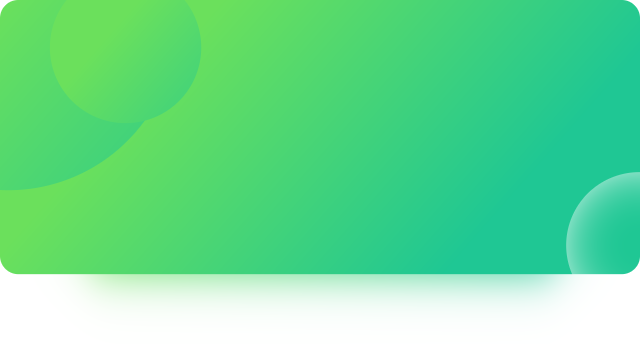
This background is drawn by a Shadertoy shader. Its source:

```glsl
#define LIME vec3(0.42, 0.88, 0.36)
#define TEAL vec3(0.12, 0.78, 0.58)
#define GRADIENT_DIR vec2(0.75, 0.66)
#define CARD_BOTTOM 0.797
#define CARD_RADIUS 0.053
#define SHADOW_BLUR 0.060
#define SHADOW_OPACITY 0.75
#define RIM_OPACITY 0.42

// Lime to teal along the shared diagonal, between two distances
vec3 diagonalGradient(vec2 p, float start, float end) {
    float t = (dot(p, GRADIENT_DIR) - start) / (end - start);
    return mix(LIME, TEAL, clamp(t, 0.0, 1.0));
}

float roundedBoxDistance(vec2 p, vec2 halfSize, float radius) {
    vec2 q = abs(p) - halfSize + radius;
    return length(max(q, 0.0)) + min(max(q.x, q.y), 0.0) - radius;
}

// Antialiased coverage of a signed distance
float coverage(float d) {
    return clamp(0.5 - d * iResolution.y, 0.0, 1.0);
}

// Logistic approximation of a Gaussian-blurred edge
float blurredEdge(float d) {
    return 1.0 / (1.0 + exp(1.702 * d / SHADOW_BLUR));
}

void mainImage(out vec4 fragColor, in vec2 fragCoord) {
    // Canvas-height units, measured down from the top left
    float aspect = iResolution.x / iResolution.y;
    vec2 p = fragCoord / iResolution.y;
    p.y = 1.0 - p.y;

    // Soft coloured shadow below the card
    float shadowLeft = 0.266;
    float shadowRight = aspect - 0.249;
    float shadow = blurredEdge(shadowLeft - p.x) * blurredEdge(p.x - shadowRight)
                 * blurredEdge(p.y - 0.812);
    float along = clamp((p.x - shadowLeft) / (shadowRight - shadowLeft), 0.0, 1.0);
    vec3 color = mix(vec3(1.0), mix(LIME, TEAL, along), SHADOW_OPACITY * shadow);

    // Card face
    vec3 card = diagonalGradient(p, 0.483, 1.498);

    // Large disc, then the small disc over it
    float largeDisc = length(p - vec2(0.024, 0.063)) - 0.490;
    card = mix(card, diagonalGradient(p, 0.0, 1.04), coverage(largeDisc));
    float smallDisc = length(p - vec2(0.365, 0.138)) - 0.220;
    card = mix(card, diagonalGradient(p, 0.302, 0.906), coverage(smallDisc));

    // Corner disc with a white inner glow
    float bubbleRadius = 0.2126;
    float bubbleDist = length(p - vec2(aspect - 0.002, 0.713));
    float rimGlow = RIM_OPACITY * pow(min(bubbleDist / bubbleRadius, 1.0), 3.0);
    card = mix(card, vec3(1.0), rimGlow * coverage(bubbleDist - bubbleRadius));

    // Rounded card outline
    vec2 halfSize = 0.5 * vec2(aspect, CARD_BOTTOM);
    float outline = roundedBoxDistance(p - halfSize, halfSize, CARD_RADIUS);
    color = mix(color, card, coverage(outline));

    fragColor = vec4(color, 1.0);
}
```
